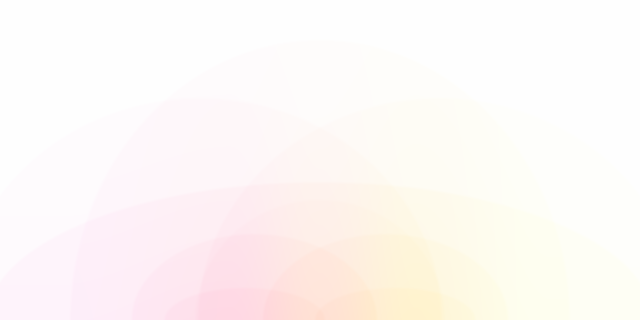
A Shadertoy shader for this background:

```glsl
// Overlapping translucent domes tinted from pink on the left to yellow on the right.

// Soft coverage of an ellipse resting on the lower edge of the canvas.
float dome(vec2 p, float centerX, vec2 radii) {
    vec2 q = p - vec2(centerX, 0.0);
    float k = length(q / radii);
    float dist = k * (k - 1.0) / max(length(q / (radii * radii)), 0.001);
    return 1.0 - smoothstep(-0.006, 0.006, dist);
}

// Two domes mirrored about the middle of the canvas.
float domePair(vec2 p, float offset, vec2 radii) {
    return dome(p, 1.0 - offset, radii) + dome(p, 1.0 + offset, radii);
}

// Horizontal ramp: orchid, rose, peach, amber, lemon.
vec3 tintAt(float x) {
    vec3 tint = mix(vec3(0.98, 0.65, 0.89), vec3(1.0, 0.62, 0.74), smoothstep(0.2, 0.72, x));
    tint = mix(tint, vec3(1.0, 0.75, 0.64), smoothstep(0.72, 1.0, x));
    tint = mix(tint, vec3(1.0, 0.88, 0.52), smoothstep(1.0, 1.3, x));
    return mix(tint, vec3(1.0, 1.0, 0.68), smoothstep(1.3, 1.72, x));
}

void mainImage(out vec4 fragColor, in vec2 fragCoord) {
    // Canvas height is one unit, with x = 1 in the middle.
    vec2 p = fragCoord / iResolution.y;
    p.x += 1.0 - 0.5 * iResolution.x / iResolution.y;

    // Large outer domes
    float density = 0.05 * dome(p, 1.0, vec2(0.78, 0.875));
    density += 0.042 * domePair(p, 0.375, vec2(0.755, 0.693));
    density += 0.065 * dome(p, 1.0, vec2(1.04, 0.43));

    // Small inner domes
    density += 0.03 * dome(p, 1.0, vec2(0.39, 0.375));
    density += 0.055 * domePair(p, 0.205, vec2(0.383, 0.268));
    density += 0.05 * domePair(p, 0.235, vec2(0.25, 0.1));

    // Tint thickens towards the lower edge.
    density *= mix(1.2, 0.6, clamp(p.y, 0.0, 1.0));
    vec3 paper = vec3(0.997);
    fragColor = vec4(mix(paper, tintAt(p.x), density), 1.0);
}
```
